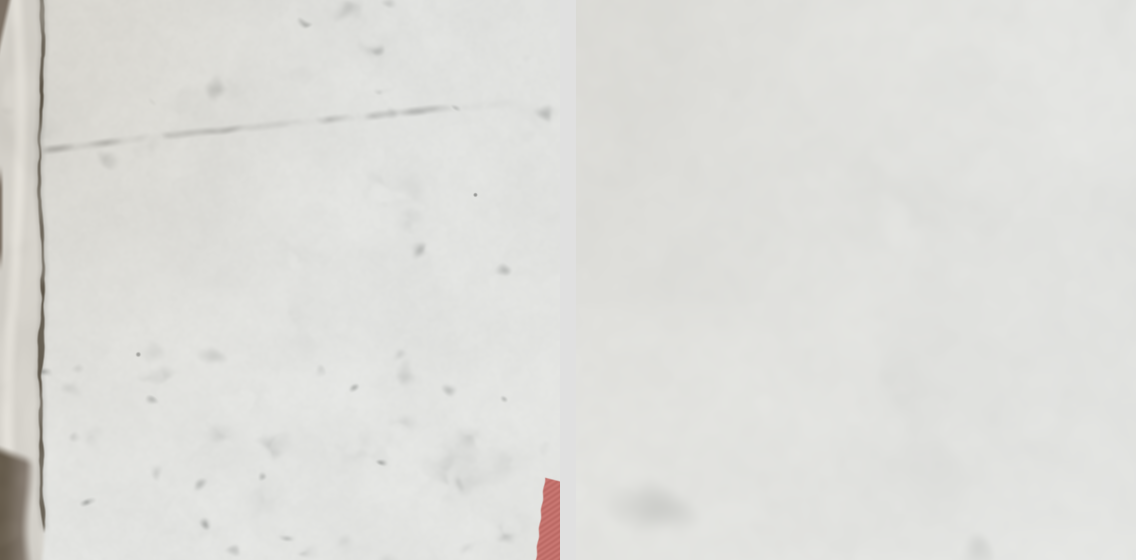
Left: the whole. Right: its middle third, enlarged.
Give the GLSL for this texture, as a Shadertoy shader.

```glsl
vec3 hash3(vec2 cell) {
    vec3 q = fract(cell.xyx * vec3(0.1031, 0.1030, 0.0973));
    q += dot(q, q.yxz + 33.33);
    return fract((q.xxy + q.yzz) * q.zyx);
}

// Layered sines that gently bend the outlines of the stains
vec2 warp(vec2 p) {
    vec2 w = sin(p.yx * 47.0 + 2.0 * sin(p * 23.0)) * 0.004;
    return p + w + sin(p.yx * 131.0 + 2.0 * sin(p * 61.0 + 1.7)) * 0.002;
}

// Soft cellular spots: one random ellipse in a share of the cells
float smudges(vec2 p, float share) {
    vec2 cell = floor(p);
    float sum = 0.0;
    for (int j = -1; j <= 1; j++)
    for (int i = -1; i <= 1; i++) {
        vec2 id = cell + vec2(i, j);
        vec3 rnd = hash3(id);
        vec3 look = hash3(id + 71.0);
        vec2 d = (p - id - 0.15 - 0.7 * rnd.xy) / mix(vec2(0.35, 0.28), vec2(0.75, 0.6), look.xy);
        float strength = 0.3 + 0.7 * look.z * look.z;
        sum += step(rnd.z, share) * strength * smoothstep(1.0, 0.0, length(d));
    }
    return sum;
}

// Smooth cellular mottling
float mottle(vec2 p) {
    vec2 cell = floor(p);
    float sum = 0.0, total = 0.0;
    for (int j = -1; j <= 1; j++)
    for (int i = -1; i <= 1; i++) {
        vec2 id = cell + vec2(i, j);
        vec3 rnd = hash3(id + 19.0);
        vec2 d = p - id - rnd.xy;
        float weight = exp(-4.0 * dot(d, d));
        sum += weight * rnd.z;
        total += weight;
    }
    return sum / total - 0.5;
}

void mainImage(out vec4 fragColor, in vec2 fragCoord) {
    vec2 uv = fragCoord / iResolution.xy;
    vec2 bent = warp(uv);
    float patchy = mottle(bent * 45.0);

    // Pale wall, warmer towards the upper left
    float warmth = smoothstep(0.75, 0.0, length((uv - vec2(0.05, 1.0)) * vec2(1.0, 0.65)));
    vec3 color = mix(vec3(0.884, 0.888, 0.878), vec3(0.842, 0.832, 0.803), 0.8 * warmth);
    color += 0.012 * (0.5 - uv.y);
    color += 0.024 * mottle(bent * 9.0) + 0.012 * patchy + 0.010 * mottle(uv * 130.0);

    // Grey stains in three sizes, with ragged density
    float stain = 0.04 * smudges(bent * 8.0, 0.30);
    stain += 0.12 * smudges(bent * 17.0 + 5.0, 0.12);
    stain += 0.18 * smudges(bent * 34.0 + 40.0, 0.035);
    color -= stain * clamp(0.85 - 1.8 * patchy, 0.15, 1.6) * vec3(1.0, 0.98, 0.98);

    // Faint, broken scuff rising to the right
    float scuffY = 0.722 + 0.125 * uv.x - 0.025 * uv.x * uv.x + 0.003 * mottle(uv * 25.0);
    float scuff = smoothstep(0.011, 0.0, abs(uv.y - scuffY));
    scuff *= smoothstep(0.07, 0.09, uv.x) * smoothstep(0.95, 0.80, uv.x);
    scuff *= clamp(0.45 + 1.3 * mottle(uv * vec2(24.0, 6.0)) + 0.6 * patchy, 0.08, 1.0);
    color -= 0.16 * scuff;

    // Beige strip beside the crack, with a soft pale ridge
    float crackX = 0.074 + 0.003 * sin(uv.y * 15.0 + 0.8) + 0.005 * mottle(vec2(3.5, uv.y * 14.0))
                 + 0.003 * mottle(vec2(8.5, uv.y * 50.0));
    float strip = smoothstep(0.006, -0.006, uv.x - crackX);
    vec3 stripColor = vec3(0.825, 0.812, 0.783) + 0.05 * mottle(uv * vec2(45.0, 14.0));
    float ridgeX = 0.026 - 0.012 * sin(uv.y * 6.0);
    stripColor += 0.06 * smoothstep(0.018, 0.0, abs(uv.x - ridgeX));
    color = mix(color, stripColor, strip * 0.9);

    // Dark gaps at the left border and the brown lower corner
    float gap = smoothstep(0.008, 0.0, uv.x) * smoothstep(0.10, 0.05, abs(uv.y - 0.61));
    gap = max(gap, smoothstep(0.006, -0.006, uv.x - 0.22 * (uv.y - 0.92)));
    color = mix(color, vec3(0.42, 0.37, 0.32), 0.85 * gap);
    float corner = smoothstep(0.012, -0.012, uv.x - 0.050 + 0.004 * sin(uv.y * 29.0))
                 * smoothstep(0.208, 0.185, uv.y + 0.35 * uv.x);
    vec3 brown = mix(vec3(0.39, 0.35, 0.29), vec3(0.52, 0.48, 0.44), smoothstep(0.0, 0.05, uv.x));
    color = mix(color, brown + 0.06 * mottle(uv * 30.0), corner);

    // Crack of uneven width and depth, with a soft shadow
    float offset = abs(uv.x - crackX);
    float halfWidth = 0.0028 + 0.003 * mottle(vec2(5.5, uv.y * 30.0))
                    + 0.003 * smoothstep(0.07, 0.0, abs(uv.y - 0.39));
    float reach = smoothstep(0.045, 0.065, uv.y);
    color -= 0.08 * reach * smoothstep(0.014, 0.0, offset);
    float crack = reach * smoothstep(halfWidth + 0.0025, halfWidth - 0.0025, offset);
    float depth = clamp(0.8 + 0.6 * mottle(vec2(1.5, uv.y * 20.0)), 0.4, 1.0);
    color = mix(color, vec3(0.36, 0.33, 0.28), depth * crack);

    // Tiny dark specks
    color -= 0.30 * smoothstep(0.005, 0.001, length(uv - vec2(0.849, 0.652)));
    color -= 0.25 * smoothstep(0.006, 0.001, length(uv - vec2(0.247, 0.367)));

    // Red corner patch with fine slanted ribs
    float patchEdge = 0.957 + 0.11 * uv.y + 0.001 * sin(uv.y * 190.0);
    float redPatch = smoothstep(-0.002, 0.002, uv.x - patchEdge)
                   * smoothstep(0.002, -0.002, uv.y - 0.147 + 0.25 * (uv.x - 0.973));
    float ribs = sin(dot(uv, vec2(420.0, -620.0)));
    color = mix(color, vec3(0.76, 0.44, 0.42) + 0.025 * ribs, redPatch);

    fragColor = vec4(clamp(color, 0.0, 1.0), 1.0);
}
```
